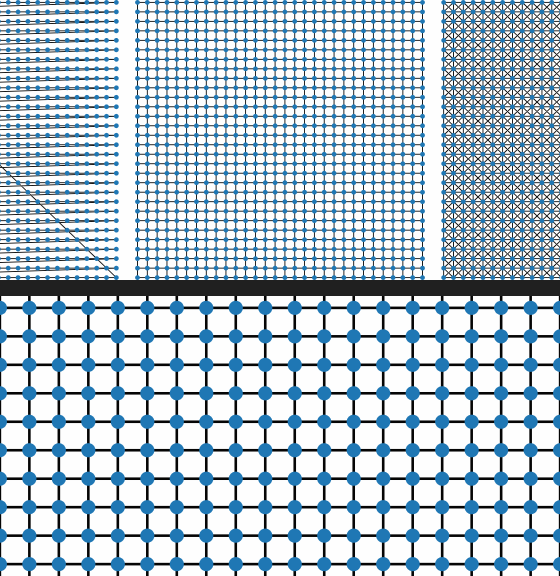
Top, the full canvas; bottom, a detail of the centre.
This pattern is drawn by a Shadertoy shader. Its source:

```glsl
// Three node-link lattices side by side: a long cycle, a square grid and a grid with diagonals.

const float LAST = 29.0;                  // index of the last row and column
const vec2 SPAN = vec2(1.018, 0.983);     // lattice size, in canvas heights
const float BOTTOM = 0.0085;
const float NODE_RADIUS = 0.0084;
const float LINE_WIDTH = 0.0031;

const vec3 PAPER = vec3(0.998);
const vec3 INK = vec3(0.02);
const vec3 NODE_BLUE = vec3(0.122, 0.467, 0.706);

float segmentDistance(vec2 p, vec2 a, vec2 b) {
    vec2 ab = b - a;
    float t = clamp(dot(p - a, ab) / dot(ab, ab), 0.0, 1.0);
    return length(p - a - ab * t);
}

float nodeDistance(vec2 p, vec2 pitch) {
    vec2 id = clamp(round(p / pitch), 0.0, LAST);
    return length(p - id * pitch);
}

float rowDistance(vec2 p, vec2 pitch) {
    float y = pitch.y * clamp(round(p.y / pitch.y), 0.0, LAST);
    return segmentDistance(p, vec2(0.0, y), vec2(pitch.x * LAST, y));
}

float gridDistance(vec2 p, vec2 pitch) {
    return min(rowDistance(p, pitch), rowDistance(p.yx, pitch.yx));
}

// Both diagonals of the cell that holds p
float diagonalDistance(vec2 p, vec2 pitch) {
    vec2 low = pitch * clamp(floor(p / pitch), 0.0, LAST - 1.0);
    vec2 high = low + pitch;
    return min(segmentDistance(p, low, high),
               segmentDistance(p, vec2(low.x, high.y), vec2(high.x, low.y)));
}

// Each row's right end runs back to the left end of the row below
float returnDistance(vec2 p, vec2 pitch) {
    float width = pitch.x * LAST;
    float row = clamp(round(p.y / pitch.y + 1.0 - p.x / width), 1.0, LAST);
    return segmentDistance(p, vec2(0.0, (row - 1.0) * pitch.y),
                              vec2(width, row * pitch.y));
}

float cycleDistance(vec2 p, vec2 pitch) {
    vec2 size = pitch * LAST;
    float closing = segmentDistance(p, vec2(0.0, size.y), vec2(size.x, 0.0));
    return min(closing, min(rowDistance(p, pitch), returnDistance(p, pitch)));
}

float coverage(float dist, float pixel) {
    return clamp(0.5 - dist / pixel, 0.0, 1.0);
}

vec3 drawLattice(vec3 base, float lines, float nodes, float pixel) {
    vec3 color = mix(base, INK, coverage(lines - 0.5 * LINE_WIDTH, pixel));
    return mix(color, NODE_BLUE, coverage(nodes - NODE_RADIUS, pixel));
}

void mainImage(out vec4 fragColor, in vec2 fragCoord) {
    float pixel = 1.0 / iResolution.y;
    vec2 p = fragCoord * pixel;
    vec2 pitch = SPAN / LAST;

    // Panels are spaced evenly about the canvas centre
    float center = 0.5 * iResolution.x * pixel;
    float panelStep = 1.0935;
    float panel = clamp(round((p.x - center) / panelStep), -1.0, 1.0);
    vec2 origin = vec2(center + panel * panelStep - 0.5 * SPAN.x, BOTTOM);
    vec2 q = p - origin;

    // Edges differ by panel; nodes are shared
    float lines = panel < -0.5 ? cycleDistance(q, pitch) : gridDistance(q, pitch);
    if (panel > 0.5) lines = min(lines, diagonalDistance(q, pitch));

    vec3 color = drawLattice(PAPER, lines, nodeDistance(q, pitch), pixel);
    fragColor = vec4(color, 1.0);
}
```
